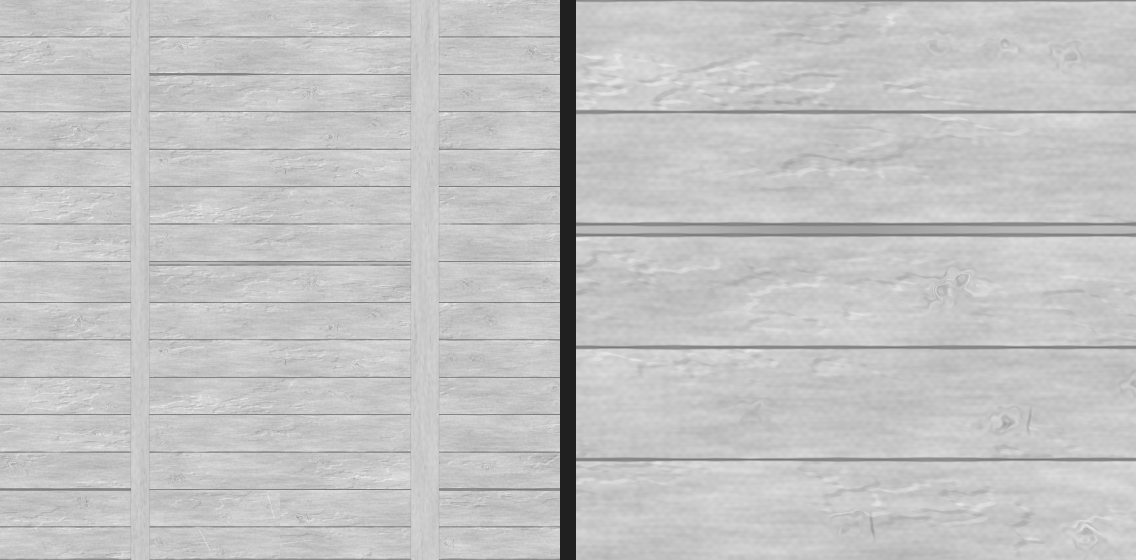
Left: the whole. Right: its middle third, enlarged.
Give the GLSL for this texture, as a three.js fragment shader.

```glsl
// Weathered pale grey planking: 15 horizontal boards crossed by two upright posts.
// Boards come from a repeated row; gradient noise adds stain, grain, flaking and
// knots, and the dark seams vary in width. The side bays join across the edge.
#define PITCH 0.0668
#define FIRST_SEAM 0.0660
#define GAP 0.0065
#define SEAM_HALF 0.0008
#define SOFT 0.0009
#define POST_A vec2(0.2335, 0.2670)
#define POST_B vec2(0.7335, 0.7840)
#define WOOD_TONE 0.780
#define SEAM_TONE 0.46
#define STAIN 0.13
#define GRAIN 0.10
#define FLAKE 0.070

varying vec2 vUv;

float hash(vec2 p) {
  return fract(sin(dot(p, vec2(127.1, 311.7))) * 43758.55);
}

float corner(vec2 cell, vec2 offset) {
  float a = 6.28318 * hash(cell);
  return dot(vec2(cos(a), sin(a)), offset);
}

float gradientNoise(vec2 p) {
  vec2 i = floor(p), f = fract(p);
  vec2 w = f * f * f * (f * (f * 6.0 - 15.0) + 10.0);
  vec2 e = vec2(1.0, 0.0);
  return mix(mix(corner(i, f), corner(i + e, f - e), w.x),
             mix(corner(i + e.yx, f - e.yx), corner(i + 1.0, f - 1.0), w.x), w.y);
}

float fbm(vec2 p) {
  float sum = 0.0, amp = 0.5;
  for (int i = 0; i < 4; i++) {
    sum += amp * gradientNoise(p);
    p = p * 2.03 + 19.7;
    amp *= 0.5;
  }
  return sum;
}

float band(float x, vec2 span) {
  return smoothstep(span.x - SOFT, span.x + SOFT, x) * (1.0 - smoothstep(span.y - SOFT, span.y + SOFT, x));
}

float segment(vec2 p, vec2 a, vec2 b) {
  vec2 ab = b - a;
  return length(p - a - ab * clamp(dot(p - a, ab) / dot(ab, ab), 0.0, 1.0));
}

float flakeHeight(vec2 q) {
  return smoothstep(-0.02, 0.07, fbm(q));
}

// u runs along the board, t from 0 to 1 across it
float boardTone(float u, float t, float start, float seed) {
  vec2 off = seed * vec2(7.31, 11.73) + start * 53.0;
  float bend = 0.0, marks = 0.0;
  for (int i = 0; i < 3; i++) {
    vec2 key = vec2(seed + 3.0, start * 10.0 + float(i) * 5.3);
    vec2 c = vec2(start + 0.44 * hash(key), PITCH * mix(0.25, 0.75, hash(key + 9.1)));
    vec2 d = vec2(u, t * PITCH) - c;
    float r = length(d / vec2(0.010, 0.008)) + 0.9 * gradientNoise(vec2(u, t * PITCH) * 150.0);
    float size = 0.4 + 0.6 * hash(key + 4.7);
    float k = exp(-r * r / size);
    bend += k;
    marks -= k * size * (0.04 + 0.06 * sin(r * 8.0));
    // short split across the grain beside a few knots
    float wander = 0.004 * gradientNoise(vec2(t * 5.0, seed));
    float split = 1.0 - smoothstep(0.0003, 0.0014, abs(d.x - 0.014 + wander));
    marks -= 0.10 * split * (1.0 - smoothstep(0.003, 0.011, abs(d.y))) * step(0.90, hash(key + 2.2));
  }
  float stain = fbm(vec2(u * 6.0, t * 1.25) + off);
  float streak = fbm(vec2(u * 17.0, t * 8.0 + bend * 1.5) + off);
  float grain = gradientNoise(vec2(u * 60.0, t * 22.0 + bend * 2.0) + off);
  float speckle = gradientNoise(vec2(u * 210.0, t * 14.0) + off);
  vec2 q = vec2(u * 24.0, t * 4.5 + bend) + off + 31.0;
  float relief = flakeHeight(q) - flakeHeight(q + vec2(0.08, 0.13));
  float worn = smoothstep(-0.05, 0.18, fbm(vec2(u * 5.0, t * 1.5) + off + 71.0));
  float weave = sin(u * 1000.0) * sin(t * PITCH * 1000.0);
  float rim = exp(-t * 18.0) + 0.5 * exp(-(1.0 - t) * 18.0);
  return WOOD_TONE + STAIN * stain + GRAIN * streak + 0.035 * grain + 0.03 * speckle
       + FLAKE * worn * relief + marks + 0.007 * weave + 0.035 * rim
       + 0.008 * (hash(vec2(seed, start)) - 0.5);
}

float postTone(vec2 p) {
  float fiber = fbm(vec2(p.x * 75.0, p.y * 8.0));
  float crack = abs(fbm(vec2(p.x * 38.0 + p.y * 3.0, p.y * 5.0) + 13.0));
  float fine = gradientNoise(p * vec2(190.0, 90.0));
  float bevel = smoothstep(0.249, 0.252, p.x) * (1.0 - step(0.4, p.x));
  return 0.797 + 0.07 * fiber + 0.035 * fine - 0.035 * (1.0 - smoothstep(0.0, 0.018, crack)) - 0.015 * bevel;
}

void main() {
  vec2 p = vec2(vUv.x, 1.0 - vUv.y);
  float middle = step(0.25, p.x) * step(p.x, 0.76);
  float lower = step(0.470, p.y);

  // rows of boards, slipped by one wide gap
  float y = (p.y - GAP * lower - FIRST_SEAM) / PITCH;
  float row = floor(y) + 1.0;
  float seam = floor(y + 0.5);
  float seed = (row < 2.0 || row > 11.0) ? row + 20.0 : mod(row, 5.0);
  seed += 0.5 * middle * step(12.5, row) * step(0.5, p.x);
  float u = p.x + 1.0 - step(0.25, p.x);
  float tone = boardTone(u, fract(y), mix(0.79, 0.27, middle), seed);

  // seams: uneven width, a few opened wider
  float rough = gradientNoise(vec2(p.x * 24.0, seam * 3.7)) + 0.5 * gradientNoise(vec2(p.x * 95.0, seam * 5.1));
  float wide = middle * (1.0 - step(0.5, abs(seam - 1.0))) * (1.0 - smoothstep(0.42, 0.50, p.x))
             + (1.0 - middle) * (1.0 - step(0.5, abs(seam - 12.0)));
  float dist = min(abs(y - seam) * PITCH, abs(p.y - 0.9985));
  float halfWidth = SEAM_HALF * (1.0 + 0.8 * rough + 1.4 * wide);
  float line = 1.0 - smoothstep(halfWidth - SOFT * 0.6, halfWidth + SOFT, dist);
  float split = step(0.5, abs(seam - 6.0)) + step(p.y, 0.470) + middle;

  // the wide gap shows a pale strip that darkens toward the middle
  float gap = middle * band(p.y, vec2(FIRST_SEAM + 6.0 * PITCH, FIRST_SEAM + 6.0 * PITCH + GAP));
  float depth = smoothstep(0.36, 0.48, p.x) * (1.0 - smoothstep(0.50, 0.62, p.x));
  tone = mix(tone, mix(0.72, 0.60, depth), gap * 0.85);
  tone = mix(tone, SEAM_TONE + 0.10 * rough, line * min(split, 1.0) * 0.85);

  // pale scratches low in the middle bay
  float scratch = min(segment(p, vec2(0.477, 0.880), vec2(0.490, 0.925)), segment(p, vec2(0.355, 0.945), vec2(0.375, 0.982)));
  tone += 0.06 * (1.0 - smoothstep(0.0004, 0.0018, scratch));

  // posts with ragged edges and a faint contact shadow
  float x = p.x + 0.0016 * fbm(vec2(p.x * 8.0, p.y * 45.0));
  float post = band(x, POST_A) + band(x, POST_B);
  float edge = min(min(abs(x - POST_A.x), abs(x - POST_A.y)), min(abs(x - POST_B.x), abs(x - POST_B.y)));
  tone = mix(tone, postTone(p), post);
  tone -= 0.05 * (1.0 - smoothstep(0.0, 0.0022, edge));

  gl_FragColor = vec4(vec3(clamp(tone, 0.0, 1.0)), 1.0);
}
```
